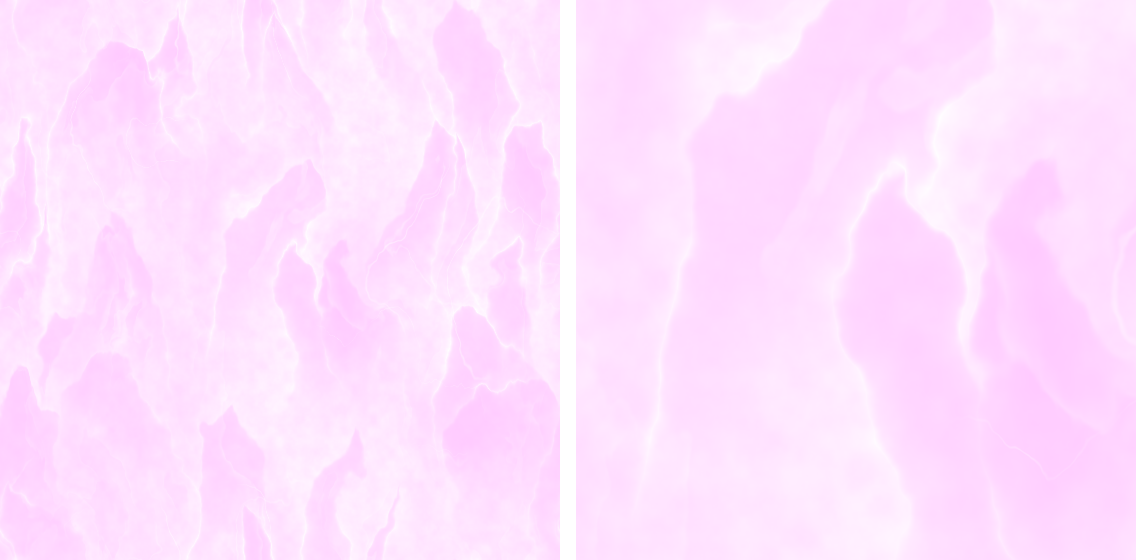
Left: the whole. Right: its middle third, enlarged.
This texture is drawn by a Shadertoy shader. Its source:

```glsl
// Pale pink marble: overlapping flame-shaped sheets with white veined rims.
// Rows of pointed sheets are layered from back to front in a warped plane,
// then folds, clouds, hairline veins and grain are added. Every part wraps.

#define GRID vec2(5.0, 5.0)     // sheets across and up the tile
#define WARP vec2(0.17, 0.22)   // broad bending of the outlines
#define RAGGED vec2(0.028, 0.05) // fine bending of the outlines
#define SHEET_WIDTH 0.12        // typical half width of a sheet
#define VEIN_WIDTH 0.0026       // thickness of the bright rim
#define VEIN_GAIN 0.55
#define HALO_GAIN 0.27
#define FOLD_GAIN 0.22
#define CLOUD_GAIN 0.72
#define GRAIN_GAIN 0.42
#define DARK_PINK vec3(1.0, 0.793, 1.0)
#define WHITE vec3(1.0, 0.995, 1.0)

float hash(vec2 p) {
    return fract(sin(dot(p, vec2(127.1, 311.7))) * 43758.5453);
}

// Value noise that repeats once per tile; freq holds whole numbers
float noise(vec2 uv, vec2 freq, float seed) {
    vec2 p = uv * freq;
    vec2 cell = floor(p);
    vec2 f = p - cell;
    f = f * f * f * (f * (f * 6.0 - 15.0) + 10.0);
    vec2 a = mod(cell, freq) + seed;
    vec2 b = mod(cell + 1.0, freq) + seed;
    return mix(mix(hash(a), hash(vec2(b.x, a.y)), f.x),
               mix(hash(vec2(a.x, b.y)), hash(b), f.x), f.y);
}

float fbm(vec2 uv, vec2 freq, float seed) {
    float sum = 0.0, amp = 0.5;
    for (int i = 0; i < 5; i++) {
        sum += amp * noise(uv, freq, seed + float(i) * 17.0);
        freq *= 2.0;
        amp *= 0.5;
    }
    return sum / 0.96875;
}

// Signed distance to a pointed sheet hanging below its apex, positive inside
float sheetDistance(vec2 q, float halfWidth) {
    float h = -q.y;
    if (h < 0.0) return -length(q);
    return (halfWidth * h / (h + 0.09) - abs(q.x)) * 0.85;
}

// Lightness of the layered sheets: 0 is deep pink, 1 is white
float sheets(vec2 p, float cloud, float veinMask) {
    float tone = 0.43 + cloud;
    vec2 home = floor(p * GRID);
    for (int j = 4; j >= -1; j--) {
        for (int i = -2; i <= 2; i++) {
            vec2 cell = home + vec2(i, j);
            vec2 id = mod(cell, GRID) + 3.0;
            float r1 = hash(id), r2 = hash(id + 31.0);
            float r3 = hash(id + 57.0), r4 = hash(id + 83.0);
            vec2 q = p - (cell + 0.9 * vec2(r1, r2)) / GRID;
            q.x += (r3 - 0.5) * 0.6 * q.y;
            float h = -q.y;
            float d = sheetDistance(q, SHEET_WIDTH * mix(0.35, 1.35, r4));
            float fade = 1.0 - smoothstep(0.18, 0.55, h);

            // Haze outside the rim, lying on the sheets behind
            float haze = exp(min(d, 0.0) / mix(0.01, 0.035, r3));
            tone += (1.0 - tone) * haze * HALO_GAIN * fade * mix(0.3, 1.0, r1);

            // Body: deep below the tip, paler further down and near the rim
            float body = 0.07 + 0.38 * smoothstep(0.03, 0.38, h + 0.1 * (r2 - 0.5));
            body += cloud * 0.85 + 0.14 * exp(-max(d, 0.0) / 0.016);
            tone = mix(tone, body, smoothstep(-0.004, 0.006, d) * fade);

            // Bright vein along the rim
            float vein = exp(-abs(d) / VEIN_WIDTH) + 0.3 * exp(-abs(d) / 0.01);
            tone += (1.0 - tone) * min(vein * VEIN_GAIN, 1.0) * veinMask * fade;
        }
    }
    return tone;
}

// Hairline along the middle level of a smooth noise
float hairline(vec2 p, vec2 freq, float seed) {
    float level = abs(noise(p, freq, seed) - 0.5);
    return 1.0 - smoothstep(0.0, 0.018, level);
}

// Fold: a sharp pale edge on one side that dies away on the other
float fold(vec2 p, vec2 freq, float seed) {
    float level = fbm(p, freq, seed) - 0.5;
    return smoothstep(-0.025, 0.0, level) * exp(-max(level, 0.0) / 0.05);
}

void mainImage(out vec4 fragColor, in vec2 fragCoord) {
    vec2 uv = fragCoord / iResolution.xy;

    // Bend the plane: broad sway first, then ragged detail
    vec2 bend = vec2(fbm(uv, vec2(5.0, 4.0), 5.0), fbm(uv, vec2(7.0, 3.0), 11.0));
    vec2 p = uv + WARP * (bend - 0.5);
    vec2 rag = vec2(fbm(uv, vec2(16.0, 14.0), 13.0), fbm(uv, vec2(22.0, 12.0), 19.0));
    p += RAGGED * (rag - 0.5);

    float cloud = CLOUD_GAIN * (fbm(p, vec2(6.0, 4.0), 23.0) - 0.5);
    float veinMask = smoothstep(0.35, 0.68, fbm(uv, vec2(6.0, 5.0), 41.0));
    float tone = sheets(p, cloud, 0.1 + 0.9 * veinMask);

    // Upright folds in patches
    float patches = smoothstep(0.38, 0.62, fbm(uv, vec2(4.0, 4.0), 53.0));
    float folds = fold(p, vec2(8.0, 3.0), 59.0) * patches
                + fold(p, vec2(12.0, 6.0), 61.0) * (1.0 - patches);
    tone += (1.0 - tone) * FOLD_GAIN * folds;

    // Sparse hairline veins
    float sparse = smoothstep(0.46, 0.66, fbm(uv, vec2(5.0, 4.0), 67.0));
    float hairs = hairline(p, vec2(9.0, 4.0), 71.0) + 0.7 * hairline(p, vec2(6.0, 8.0), 79.0);
    tone += (1.0 - tone) * 0.35 * hairs * sparse;

    // Fine grain, stronger on the pale areas
    float grain = fbm(uv, vec2(60.0, 52.0), 97.0) - 0.5;
    tone += GRAIN_GAIN * grain * (0.25 + tone);

    fragColor = vec4(mix(DARK_PINK, WHITE, clamp(tone, 0.0, 1.0)), 1.0);
}
```
